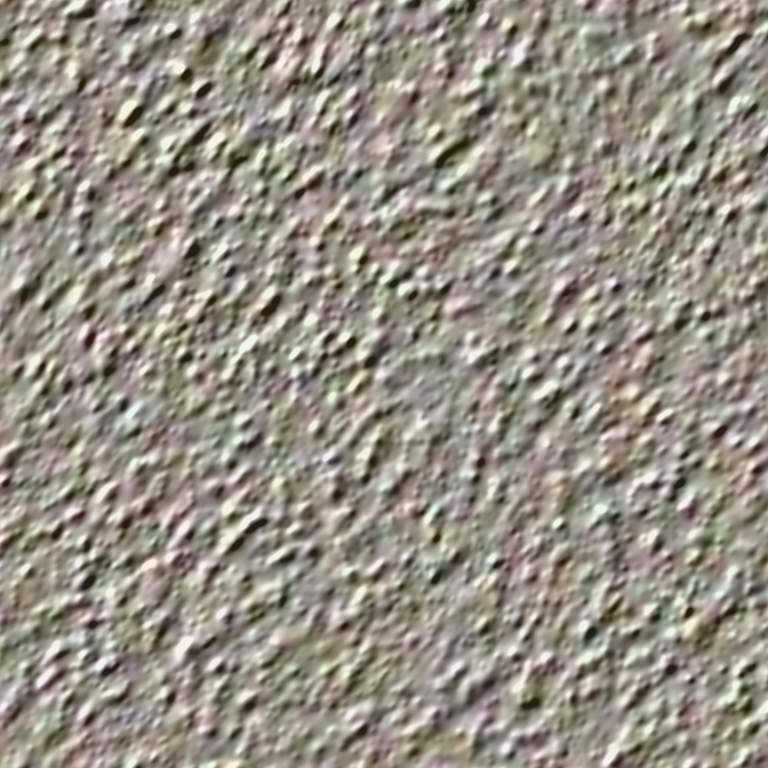
A three.js fragment shader for this texture:

```glsl
// Rough stone-grey stucco: small bumps lit from the upper left, their shadows
// running together into diagonal streaks. Each layer scatters soft bumps on a
// jittered, rotated grid and sums their slope towards the light.

varying vec2 vUv;

// Relief: cells per canvas along and across the streaks
const float STREAK_ANGLE = 0.82;
const vec2 RIDGE_CELLS = vec2(17.0, 33.0);
const vec2 GRAIN_CELLS = vec2(41.0, 53.0);
const vec2 GRIT_CELLS = vec2(78.0, 94.0);
const float RIDGE_WEIGHT = 0.50;
const float GRAIN_WEIGHT = 1.00;
const float GRIT_WEIGHT = 0.52;
const float BUMP_TIGHTNESS = 5.0;
const float DENT_DEPTH = 0.5;   // how far bumps may turn into dents
const float SLOPE_GAIN = 14.0;  // brings the summed slope to unit spread
const float WARP = 0.035;       // bends the streaks gently

// Colour
const vec3 SHADOW = vec3(0.26, 0.23, 0.185);
const vec3 STONE = vec3(0.59, 0.562, 0.525);
const vec3 LIGHT = vec3(0.85, 0.84, 0.80);
const float SHADOW_SLOPE = 2.0;
const float LIGHT_SLOPE = 1.6;
const float TINT_CELLS = 30.0;
const float TINT_STRENGTH = 0.075;

vec3 hash3(vec2 p) {
  vec3 q = fract(vec3(p.xyx) * vec3(0.1031, 0.1030, 0.0973));
  q += dot(q, q.yxz + 33.33);
  return fract((q.xxy + q.yzz) * q.zyx);
}

// Three independent channels of smooth value noise
vec3 noise3(vec2 p) {
  vec2 cell = floor(p);
  vec2 f = fract(p);
  f = f * f * (3.0 - 2.0 * f);
  vec3 low = mix(hash3(cell), hash3(cell + vec2(1.0, 0.0)), f.x);
  vec3 high = mix(hash3(cell + vec2(0.0, 1.0)), hash3(cell + 1.0), f.x);
  return mix(low, high, f.y);
}

// Slope towards the light (+y) of scattered soft bumps
float bumpSlope(vec2 p) {
  vec2 cell = floor(p);
  float slope = 0.0;
  for (int y = -1; y <= 1; y++) {
    for (int x = -1; x <= 1; x++) {
      vec2 id = cell + vec2(float(x), float(y));
      vec3 rnd = hash3(id);
      vec2 d = p - id - mix(vec2(0.08), vec2(0.92), rnd.xy);
      float bump = mix(-DENT_DEPTH, 1.0, rnd.z);
      slope += bump * d.y * exp(-BUMP_TIGHTNESS * dot(d, d));
    }
  }
  return slope;
}

// Piecewise ramp from shadow through stone to lit faces
vec3 stoneColor(float shade) {
  float lit = clamp(shade / LIGHT_SLOPE, 0.0, 1.4);
  float dark = clamp(-shade / SHADOW_SLOPE, 0.0, 1.35);
  return STONE + (LIGHT - STONE) * lit + (SHADOW - STONE) * dark;
}

void main() {
  // Bent coordinates: x along the streaks, y towards the light
  vec2 bent = vUv + WARP * (noise3(vUv * 4.0 + 7.0).xy - 0.5);
  float c = cos(STREAK_ANGLE);
  float s = sin(STREAK_ANGLE);
  vec2 p = vec2(c * bent.x + s * bent.y, c * bent.y - s * bent.x) + 3.0;

  // Relief at three sizes, rougher in some patches than in others
  float shade = RIDGE_WEIGHT * bumpSlope(p * RIDGE_CELLS)
              + GRAIN_WEIGHT * bumpSlope(p * GRAIN_CELLS + 19.0)
              + GRIT_WEIGHT * bumpSlope(p * GRIT_CELLS + 57.0);
  shade *= SLOPE_GAIN * mix(0.75, 1.25, noise3(vUv * 7.0 + 31.0).x);

  // Faint pink, green and blue patches that leave the brightness alone
  vec3 tint = noise3(vUv * TINT_CELLS + 83.0) - 0.5;
  tint -= dot(tint, vec3(0.3, 0.59, 0.11));

  gl_FragColor = vec4(clamp(stoneColor(shade) + TINT_STRENGTH * tint, 0.0, 1.0), 1.0);
}
```
